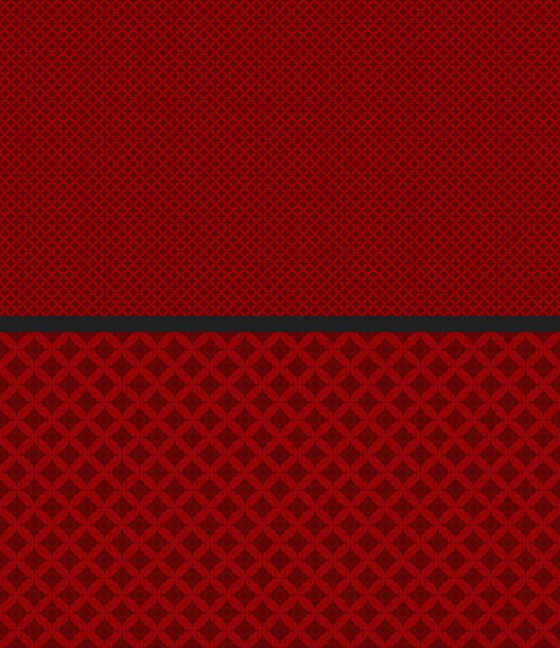
Top, the full canvas; bottom, a detail of the centre.
Write a Shadertoy shader that draws this pattern.

```glsl
// Crimson damask: a diagonal lattice of bright leaves over dark red diamonds.
// Cells are folded in coordinates turned by 45 degrees; leaf outlines are
// distance fields, and a sine hash adds a faint woven grain.

const float ROWS = 27.0;
const vec3 GROUND_DARK = vec3(0.36, 0.018, 0.02);
const vec3 GROUND_LIGHT = vec3(0.41, 0.02, 0.02);
const vec3 VEIN = vec3(0.47, 0.02, 0.02);
const vec3 LEAF = vec3(0.53, 0.01, 0.02);
const vec3 LEAF_LIGHT = vec3(0.59, 0.01, 0.02);

float hash(vec2 p) {
    return fract(sin(dot(p, vec2(127.1, 311.7))) * 43758.5453);
}

// Coverage of the inside of a distance field.
float fill(float d, float aa) {
    return 1.0 - smoothstep(-aa, aa, d);
}

// Leaf along x, pointed near the crossings and full at mid edge.
float leafDistance(vec2 q) {
    float swell = sin(3.14159265 * abs(q.x));
    float scallop = 0.018 * cos(25.1327412 * q.x);
    return abs(q.y) - (0.095 + 0.1 * swell + scallop);
}

// Curling vein that winds about the axis of the leaf.
float veinDistance(vec2 q) {
    float curl = 0.055 * sin(12.5663706 * q.x);
    return abs(q.y - curl) - 0.025;
}

vec3 groundColor(vec2 q, float aa) {
    vec2 fromCenter = abs(abs(q) - 0.5);
    float rosette = length(fromCenter) - 0.2;
    return mix(GROUND_DARK, GROUND_LIGHT, fill(abs(rosette) - 0.055, aa));
}

vec3 addLeaf(vec3 base, vec2 q, float aa) {
    float d = leafDistance(q);
    vec3 leaf = mix(LEAF, LEAF_LIGHT, fill(d + 0.055, aa));
    leaf = mix(leaf, VEIN, 0.7 * fill(veinDistance(q), aa));
    return mix(base, leaf, fill(d, aa));
}

void mainImage(out vec4 fragColor, in vec2 fragCoord) {
    vec2 uv = (fragCoord - 0.5 * iResolution.xy) / iResolution.y * ROWS;
    float aa = 0.7 * ROWS / iResolution.y;

    // Both lattice directions meet at the origin of each turned cell.
    vec2 turned = vec2(uv.x + uv.y, uv.x - uv.y);
    vec2 q = fract(turned) - 0.5;

    vec3 color = groundColor(q, aa);
    color = addLeaf(color, q, aa);
    color = mix(color, addLeaf(color, q.yx, aa), step(abs(q.x), abs(q.y)));

    // Small knot where the leaves cross.
    float knot = abs(q.x) + abs(q.y);
    color = mix(color, LEAF_LIGHT, fill(knot - 0.13, aa));
    color = mix(color, VEIN, fill(knot - 0.05, aa));

    // Fine thread variation.
    float grain = hash(floor(uv * 8.0)) - 0.5;
    color *= 1.0 + 0.05 * grain;
    fragColor = vec4(color, 1.0);
}
```
